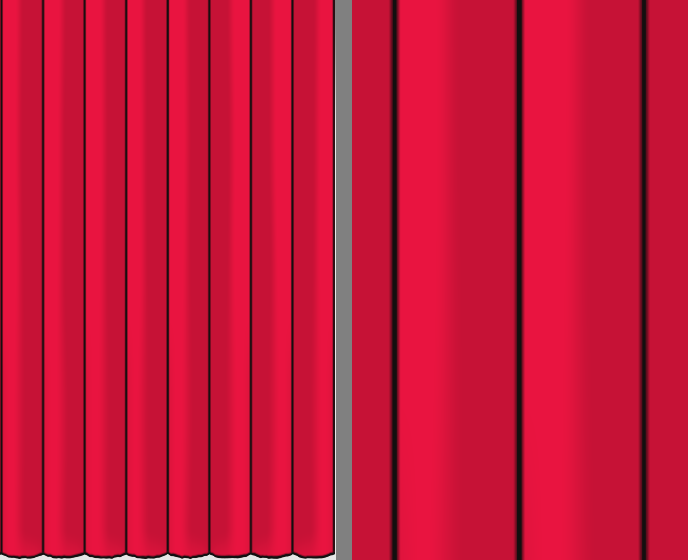
Left: the whole. Right: its middle third, enlarged.
A WebGL 2 fragment shader for this pattern:

```glsl
#version 300 es
precision highp float;
// A red stage curtain: eight tall folds, dark seams and a scalloped hem.
uniform vec2 u_resolution;
out vec4 outColor;

float hash(float n) {
    return fract(sin(n * 91.73 + 4.1) * 4375.85);
}

float noise(float x) {
    float i = floor(x);
    return mix(hash(i), hash(i + 1.0), smoothstep(0.0, 1.0, x - i));
}

// Cloth shade of one fold: a lit side rolling softly into a shaded side.
vec3 foldColor(float across, float height, float id) {
    float side = id > 4.5 ? 1.0 - across : across;
    float drift = 0.05 * (noise(height * 4.0 + id * 17.0) - 0.5);
    float turn = 0.46 + 0.08 * (hash(id) - 0.5) + drift;
    float soft = mix(0.17, 0.11, smoothstep(0.25, 0.6, height));
    float shade = smoothstep(turn - soft, turn + soft, side);
    // The lit side spreads over the rounded bottom of the fold.
    shade *= 1.0 - 0.6 * smoothstep(0.075, 0.02, height + 0.03 * side);
    // Both edges of the lower cloth curve away from the light.
    float rim = smoothstep(0.22, 0.0, min(across, 1.0 - across));
    shade += 0.35 * rim * (1.0 - shade) * smoothstep(0.45, 0.3, height);
    return mix(vec3(0.915, 0.08, 0.25), vec3(0.775, 0.07, 0.21), shade);
}

void main() {
    vec2 uv = gl_FragCoord.xy / u_resolution;
    vec2 p = uv * vec2(1.0, 1.662);
    float aa = 1.0 / u_resolution.x;
    vec3 ink = vec3(0.07, 0.06, 0.06);
    vec3 paper = vec3(0.9);

    // Eight folds between the outer seams.
    const float pitch = 0.1237;
    float x = (p.x - 0.0045) / pitch;
    float id = clamp(floor(x), 0.0, 7.0);
    float across = clamp(x - id, 0.0, 1.0);
    vec3 color = foldColor(across, uv.y, id);

    // Seams: a thin ink core inside a maroon shadow, each of its own weight.
    float seam = clamp(floor(x + 0.5), 0.0, 8.0);
    float seamDist = abs(x - seam) * pitch;
    float weight = seam == 4.0 ? 1.0 : 0.6 + 0.3 * hash(seam + 20.0);
    weight *= 0.9 + 0.2 * noise(uv.y * 6.0 + seam * 13.0);
    color = mix(color, vec3(0.27, 0.045, 0.09), 0.85 * smoothstep(0.0065, 0.0018, seamDist));
    float core = 0.0023 * weight;
    color = mix(color, ink, smoothstep(core + aa * 0.6, core - aa * 0.6, seamDist));

    // Scalloped hem with a slightly ragged outline.
    float ragged = 0.003 * (noise(p.x * 120.0) - 0.5);
    float hem = 0.0045 + 0.012 * pow(abs(2.0 * across - 1.0), 2.6) + ragged;
    float above = p.y - hem;
    float outline = 0.0055 + 0.002 * noise(p.x * 75.0 + 9.0);
    color = mix(color, vec3(0.3, 0.05, 0.1), 0.6 * smoothstep(outline + 0.006, outline, above));
    color = mix(color, ink, smoothstep(outline + aa * 0.6, outline - aa * 0.6, above));

    // Pale ground below the hem and a grey sliver past the last seam.
    color = mix(color, paper, smoothstep(aa * 0.6, -aa * 0.6, above));
    vec3 sliver = mix(paper, vec3(0.5), smoothstep(0.75, 1.0, uv.y));
    color = mix(color, sliver, smoothstep(0.997 - aa * 0.5, 0.997 + aa * 0.5, p.x));

    outColor = vec4(color, 1.0);
}
```
